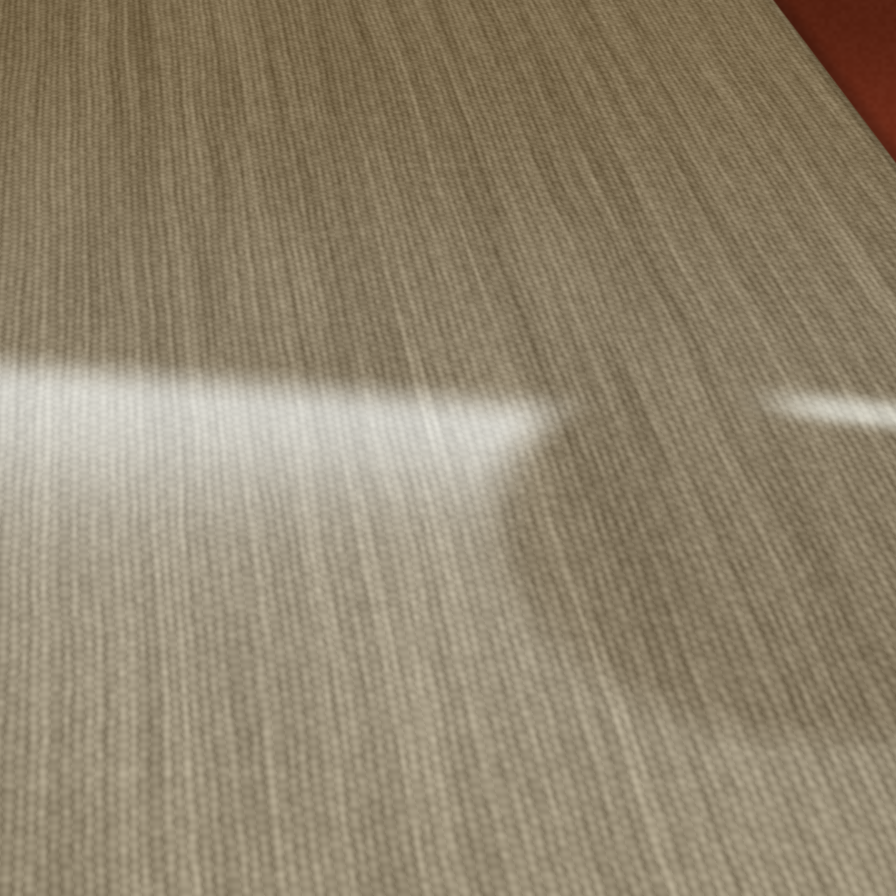
Write a Shadertoy shader that draws this texture.

```glsl
// Woven linen cloth receding in perspective, with a soft band of light and a round shadow
float hash(vec2 p) {
    return fract(sin(dot(p, vec2(127.1, 311.7))) * 43758.5453);
}

float noise(vec2 p) {
    vec2 cell = floor(p), f = fract(p);
    f = f * f * (3.0 - 2.0 * f);
    return mix(mix(hash(cell), hash(cell + vec2(1, 0)), f.x),
               mix(hash(cell + vec2(0, 1)), hash(cell + vec2(1, 1)), f.x), f.y);
}

// Signed brightness of the weave; cloth.x runs across the warp, cloth.y along it
float weave(vec2 cloth, float depth) {
    vec2 thread = cloth * vec2(150.0, 330.0);
    thread.x += 0.7 * noise(thread * vec2(0.15, 0.06)) + 0.25 * noise(thread * vec2(0.8, 0.35));
    thread.y += 0.6 * noise(thread * vec2(0.3, 0.2));

    // Weft detail fades where its rows become smaller than a few pixels
    float rowPixels = depth * depth / 330.0 * iResolution.y;
    float weftFade = smoothstep(1.2, 4.0, rowPixels);

    float warp = cos(6.2832 * thread.x);
    float column = floor(thread.x + 0.5);
    float bobble = cos(6.2832 * thread.y + 3.1416 * column);
    float slub = noise(vec2(thread.x * 1.1, thread.y * 0.045)) - 0.5;
    float broad = noise(vec2(thread.x * 0.35, thread.y * 0.02)) - 0.5;
    float grain = noise(thread * vec2(2.0, 1.1)) - 0.5;

    // Occasional thick weft thread
    float thickWeft = smoothstep(0.87, 1.0, noise(vec2(cloth.x * 9.0, thread.y * 0.5)));

    return warp * (0.022 + 0.012 * weftFade) + bobble * 0.018 * weftFade
         + slub * 0.085 + broad * 0.035 + grain * 0.075 + thickWeft * 0.02;
}

void mainImage(out vec4 fragColor, in vec2 fragCoord) {
    vec2 uv = fragCoord / iResolution.xy;

    // Perspective: warp threads meet at a point above the canvas
    float depth = 2.04 - uv.y;
    vec2 cloth = vec2((uv.x - 0.08) / depth, 1.0 / depth);

    // Unlit and softly lit cloth
    vec3 shade = mix(vec3(0.535, 0.485, 0.395), vec3(0.475, 0.410, 0.300),
                     smoothstep(0.58, 1.0, uv.y));
    vec3 lit = mix(vec3(0.600, 0.555, 0.465), vec3(0.640, 0.600, 0.520),
                   smoothstep(0.0, 0.42, uv.y));
    lit -= 0.025 * smoothstep(0.25, 0.0, uv.x) * smoothstep(0.4, 0.1, uv.y);

    // Round shadow, flatter on its upper side
    vec2 fromCentre = uv - vec2(0.93, 0.43);
    float radiusY = fromCentre.y > 0.0 ? 0.20 : 0.258;
    float ring = length(fromCentre / vec2(0.375, radiusY));
    float outside = smoothstep(0.88, 1.11, ring);

    // Light starts below a slightly tilted line
    float below = 0.608 - 0.078 * uv.x - uv.y;
    float light = smoothstep(-0.012, 0.045, below) * outside;
    vec3 color = mix(shade, lit, light);

    // Bright band fading downward
    float bandSize = mix(0.135, 0.09, smoothstep(0.0, 0.6, uv.x));
    float bandDrop = max(below - 0.035, 0.0) / bandSize;
    float band = light * exp(-bandDrop * bandDrop);
    color = mix(color, vec3(0.835, 0.830, 0.800), band * 0.93);

    // Narrow streak widening toward the right
    float streakSpan = smoothstep(0.81, 0.94, uv.x);
    float streakY = uv.y - (0.553 - 0.11 * (uv.x - 0.83));
    float streakWidth = streakY > 0.0 ? 0.018 : 0.015;
    float streak = streakSpan * exp(-pow(abs(streakY) / streakWidth, 2.5));
    color = mix(color, vec3(0.83, 0.82, 0.77), streak * 0.92);

    // Threads, gentler under the strongest light
    float detail = weave(cloth, depth) * (1.0 - 0.4 * max(band, streak));
    color += detail * vec3(1.0, 1.0, 0.96);

    // Red surface past the cloth's edge, with a thin dark seam
    float edge = (cloth.x - 0.753) * depth * 0.8;
    float soft = 1.2 / iResolution.y;
    color *= 1.0 - 0.12 * smoothstep(-0.012, 0.0, edge);
    vec3 red = mix(vec3(0.42, 0.17, 0.10), vec3(0.33, 0.13, 0.07),
                   smoothstep(0.84, 1.0, uv.y));
    red += 0.025 * (noise(uv * 220.0) - 0.5);
    red *= mix(0.8, 1.0, smoothstep(0.0, 0.02, edge));
    color = mix(color, red, smoothstep(-soft, soft, edge));

    fragColor = vec4(clamp(color, 0.0, 1.0), 1.0);
}
```
